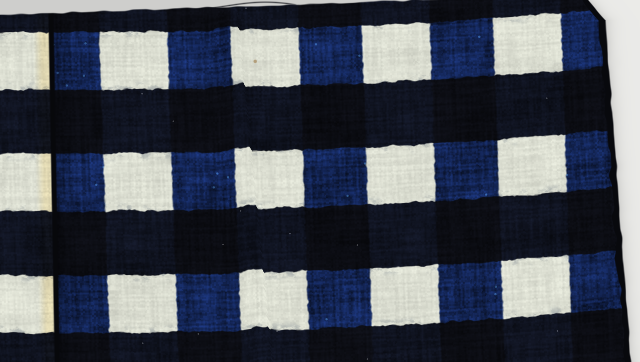
Reproduce this pattern procedurally as a WebGL 1 fragment shader.

```glsl
precision highp float;
uniform vec2 u_resolution;

#define PERIOD vec2(0.363, 0.336)
#define ORIGIN vec2(0.271, 0.089)
#define PATCH vec2(0.188, 0.159)
#define SHEAR 0.034
#define SAG 0.055
#define THREADS 170.0
#define INK vec3(0.045, 0.05, 0.075)
#define NAVY vec3(0.06, 0.075, 0.125)
#define BLUE vec3(0.075, 0.145, 0.335)
#define COTTON vec3(0.86, 0.87, 0.82)
#define PAPER vec3(0.92, 0.92, 0.91)

float hash(vec2 p) {
  return fract(sin(dot(p, vec2(12.9898, 78.233))) * 43758.5453);
}

float noise(vec2 p) {
  vec2 i = floor(p), f = fract(p);
  f = f * f * (3.0 - 2.0 * f);
  return mix(mix(hash(i), hash(i + vec2(1.0, 0.0)), f.x),
             mix(hash(i + vec2(0.0, 1.0)), hash(i + vec2(1.0, 1.0)), f.x), f.y);
}

float fbm(vec2 p) {
  float sum = 0.0, amp = 0.5;
  for (int i = 0; i < 4; i++) {
    sum += amp * noise(p);
    p = p * 2.1 + 7.3;
    amp *= 0.5;
  }
  return sum;
}

// Signed distance inside a repeating stripe, positive within its width
float stripe(float x, float period, float width) {
  float middle = 0.5 * width;
  return middle - abs(mod(x - middle + 0.5 * period, period) - 0.5 * period);
}

float cover(float d, float soft) {
  return smoothstep(-soft, soft, d);
}

// Cloth coordinates: sheared warp, weft rising to the right, one stepped jog
vec2 drape(vec2 p) {
  float rise = SAG * pow(max(p.x, 0.0) / 1.567, 2.5);
  float jog = p.x - 0.1 * p.y;
  rise += 0.011 * smoothstep(0.56, 0.64, jog) * (1.0 - smoothstep(0.648, 0.656, jog));
  return vec2(p.x - SHEAR * p.y, p.y + rise) - ORIGIN;
}

// Sparse round flecks scattered on a jittered grid
float flecks(vec2 p, float scale, float density, float radius) {
  vec2 cell = floor(p * scale);
  vec2 center = 0.25 + 0.5 * vec2(hash(cell + 3.1), hash(cell + 8.7));
  float d = length(fract(p * scale) - center);
  return step(hash(cell), density) * (1.0 - smoothstep(0.4 * radius, radius, d));
}

void main() {
  float px = 1.0 / u_resolution.y;
  vec2 p = vec2(gl_FragCoord.x, u_resolution.y - gl_FragCoord.y) * px;
  vec2 q = drape(p);

  // Ragged dye boundaries
  vec2 wobble = vec2(noise(p * vec2(20.0, 90.0)), noise(p * vec2(48.0, 9.0) + 31.0)) - 0.5;
  wobble += 0.4 * (vec2(noise(p * 140.0), noise(p * 140.0 + 50.0)) - 0.5);
  float column = stripe(q.x + 0.004 * wobble.x, PERIOD.x, PATCH.x);
  float row = stripe(q.y + 0.007 * wobble.y, PERIOD.y, PATCH.y);
  float beforeFold = 1.0 - cover(p.x - 0.137 - 0.018 * p.y, px);
  float pale = max(cover(column, 1.2 * px), beforeFold);
  float band = cover(row, 0.9 * px);

  // Woven threads and uneven dye
  vec2 t = q * THREADS;
  float warp = noise(vec2(t.x, t.y * 0.07));
  float weft = noise(vec2(t.x * 0.07, t.y + 40.0));
  float weave = 0.5 * (warp + weft) - 0.5 + 0.35 * (hash(floor(t)) - 0.5);
  float cloud = fbm(p * vec2(9.0, 12.0)) - 0.47;

  vec3 cotton = COTTON * (1.0 + 0.13 * weave + 0.06 * cloud);
  float rim = 1.0 - smoothstep(0.0, 0.028, row);
  float smudge = rim * smoothstep(0.48, 0.72, fbm(p * vec2(45.0, 70.0)));
  cotton = mix(cotton, vec3(0.58, 0.61, 0.62), 0.6 * smudge);
  cotton = mix(cotton, vec3(0.62, 0.48, 0.28), 0.6 * flecks(p, 9.0, 0.05, 0.06));
  vec3 blue = BLUE * (1.0 + 0.9 * weave + 0.5 * cloud);
  blue += vec3(0.12, 0.22, 0.28) * flecks(p, 36.0, 0.05, 0.16);
  vec3 dark = mix(INK, NAVY, pale) * (1.0 + 0.7 * weave + 0.4 * cloud);
  dark += 0.22 * flecks(p, 32.0, 0.015, 0.1);
  vec3 color = mix(dark, mix(blue, cotton, pale), band);

  // Vertical fold with a yellowed left side and a shadowed right side
  float fold = p.x - 0.137 - 0.018 * p.y;
  float yellow = smoothstep(-0.05, -0.02, fold) * beforeFold;
  color *= mix(vec3(1.0), vec3(1.02, 0.97, 0.85), yellow);
  color *= 1.0 - 0.4 * (1.0 - beforeFold) * exp(-max(fold, 0.0) * 35.0);
  color = mix(color, 0.6 * INK, cover(0.007 - abs(fold - 0.003), 0.003));

  // Dark selvedge and frayed outline
  float fray = 0.005 * (noise(p * 35.0) - 0.5);
  float side = min(1.668 + 0.075 * p.y, 1.627 + 0.8 * p.y) - p.x + fray;
  float top = p.y - 0.041 + 0.035 * p.x + fray;
  color = mix(0.7 * INK, color, cover(side - 0.018 + 2.0 * fray, 0.002));

  // Loose thread over the plain ground
  float span = smoothstep(0.5, 0.53, p.x) * (1.0 - smoothstep(0.8, 0.83, p.x));
  float strand = abs(p.y - 0.016 - 0.01 * sin(15.0 * p.x));
  vec3 ground = PAPER * (1.0 - 0.12 * exp(min(side, 0.0) * 60.0));
  ground = mix(ground, INK, 0.8 * span * cover(0.0015 - strand, px));

  color = mix(ground, color, cover(min(side, top), px));
  gl_FragColor = vec4(clamp(color, 0.0, 1.0), 1.0);
}
```
